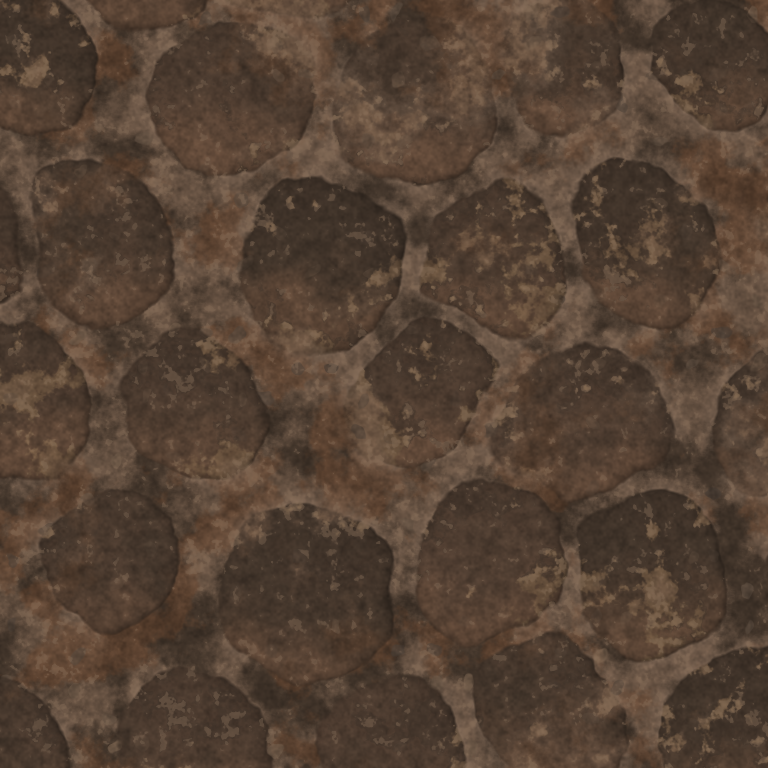
This texture is drawn by a Shadertoy shader. Its source:

```glsl
float hash(vec2 p) {
    return fract(sin(dot(p, vec2(127.1, 311.7))) * 43758.5453);
}

vec2 hash2(vec2 p) {
    return vec2(hash(p), hash(p + 57.3));
}

float noise(vec2 p) {
    vec2 i = floor(p), f = fract(p);
    f = f * f * (3.0 - 2.0 * f);
    return mix(mix(hash(i), hash(i + vec2(1, 0)), f.x),
               mix(hash(i + vec2(0, 1)), hash(i + vec2(1, 1)), f.x), f.y);
}

float fbm(vec2 p, int octaves) {
    float sum = 0.0, total = 0.0, amp = 1.0;
    for (int i = 0; i < octaves; i++) {
        sum += amp * noise(p);
        total += amp;
        amp *= 0.6;
        p = mat2(1.6, 1.2, -1.2, 1.6) * p + 7.7;
    }
    return sum / total;
}

mat2 turn(float a) {
    return mat2(cos(a), sin(a), -sin(a), cos(a));
}

// Rounded cobbles: x = signed distance, yz = offset from centre, w = random id
vec4 cobbles(vec2 p) {
    float nearest = 9.0, second = 9.0, id = 0.0;
    vec2 offset = vec2(0);
    for (int j = -2; j <= 2; j++)
    for (int i = -2; i <= 2; i++) {
        float row = floor(p.y) + float(j);
        float shift = 0.5 * mod(row, 2.0);
        vec2 cell = vec2(floor(p.x - shift) + float(i), row);
        vec2 rnd = hash2(cell);
        vec2 q = p - cell - vec2(shift + 0.5, 0.5) - (rnd - 0.5) * 0.4;
        vec2 e = turn((rnd.x - 0.5) * 1.2) * q * vec2(1.0 + 0.2 * rnd.y, 0.92);
        float d = length(e) - mix(0.41, 0.55, hash(cell + 9.1));
        if (d < nearest) {
            second = nearest;
            nearest = d;
            offset = q;
            id = hash(cell + 23.4);
        } else second = min(second, d);
    }
    float border = (nearest - second) * 0.5 + 0.045;
    float h = max(0.12 - abs(nearest - border), 0.0) / 0.12;
    return vec4(max(nearest, border) + h * h * 0.03, offset, id);
}

// Sparse pebbles: x = coverage, y = shade
vec2 pebbles(vec2 p) {
    vec2 cell = floor(p), rnd = hash2(cell + 3.7);
    vec2 q = turn(rnd.x * 6.28) * (fract(p) - 0.35 - 0.3 * rnd);
    float d = length(q * vec2(1.0, 1.5)) - mix(0.1, 0.26, rnd.y);
    d += (noise(p * 5.0) - 0.5) * 0.16;
    return vec2(smoothstep(0.04, -0.04, d) * step(0.8, hash(cell + 61.0)), rnd.x);
}

void mainImage(out vec4 fragColor, in vec2 fragCoord) {
    vec2 uv = fragCoord / iResolution.xy;

    // Noise layers from broad stains to fine grit
    float broad = fbm(uv * 5.0 + 3.0, 4);
    float mottle = fbm(uv * 20.0, 6);
    float stain = fbm(uv * 13.0 + 31.0, 6);
    float grit = fbm(uv * 85.0 + 11.0, 3);
    float fleck = noise(uv * 240.0);

    // Wobbly stone outlines
    vec2 warp = vec2(fbm(uv * 9.0 + 17.0, 5), fbm(uv * 9.0 + 43.0, 5)) - 0.5;
    vec4 cob = cobbles(uv * vec2(4.3, 4.7) + warp * 0.2 + 0.3);
    float dist = cob.x, id = cob.w;

    // Earthy mortar with rust and pale rims
    vec3 mortar = mix(vec3(0.25, 0.20, 0.16), vec3(0.42, 0.335, 0.27), smoothstep(0.3, 0.68, mottle));
    mortar = mix(mortar, vec3(0.39, 0.26, 0.175), 0.55 * smoothstep(0.5, 0.63, stain));
    float rim = exp(-max(dist, 0.0) / 0.07) * smoothstep(0.38, 0.6, mottle * 0.6 + broad * 0.4);
    mortar = mix(mortar, vec3(0.52, 0.43, 0.36), rim * 0.55);

    // Stone face: sooty above, worn and warm below
    vec3 stone = mix(vec3(0.255, 0.205, 0.165), vec3(0.355, 0.27, 0.215),
                     clamp(id * 0.65 + (mottle - 0.45) * 1.3, 0.0, 1.0));
    float worn = smoothstep(0.02, -0.45, cob.z + (stain - 0.5) * 0.7);
    stone = mix(stone, vec3(0.43, 0.32, 0.245), worn * 0.7);
    float soot = smoothstep(0.5, 0.57, mottle * 0.5 + grit * 0.25 + broad * 0.25 + cob.z * 0.15);
    stone = mix(stone, vec3(0.235, 0.19, 0.155), soot * 0.6);

    // Mineral crust breaking up some faces
    float crust = mottle * 0.4 + stain * 0.4 + grit * 0.2 + (broad - 0.5) * 0.35;
    float crustMask = smoothstep(0.55, 0.61, crust + (fract(id * 7.0) - 0.5) * 0.09);
    stone = mix(stone, mix(vec3(0.40, 0.30, 0.22), vec3(0.52, 0.42, 0.31), grit), crustMask * 0.7);

    // Shadowed lip, strongest on the lower right
    float side = dot(normalize(cob.yz + 0.001), vec2(0.8, -0.6)) * 0.5 + 0.5;
    stone *= 1.0 - exp(min(dist, 0.0) / 0.025) * mix(0.12, 0.42, side);

    // Partly buried stones
    float buried = smoothstep(0.52, 0.66, stain * 0.6 + broad * 0.4 + (fract(id * 13.0) - 0.5) * 0.14);
    float face = smoothstep(0.012, -0.012, dist) * (1.0 - 0.65 * buried);
    vec3 color = mix(mortar, stone, face);

    // Loose pebbles, mostly in the mortar
    vec2 peb = pebbles(uv * 24.0 + warp);
    vec3 pebbleColor = mix(vec3(0.27, 0.23, 0.20), vec3(0.48, 0.39, 0.31), peb.y);
    color = mix(color, pebbleColor, peb.x * mix(0.65, 0.2, face));

    // Grain and bright specks
    color *= 0.98 + (grit - 0.5) * 0.45 + (fleck - 0.5) * 0.14;
    float speck = smoothstep(0.66, 0.76, grit + (mottle - 0.5) * 0.5);
    color = mix(color, vec3(0.50, 0.41, 0.33), speck * 0.4);

    fragColor = vec4(color, 1.0);
}
```
